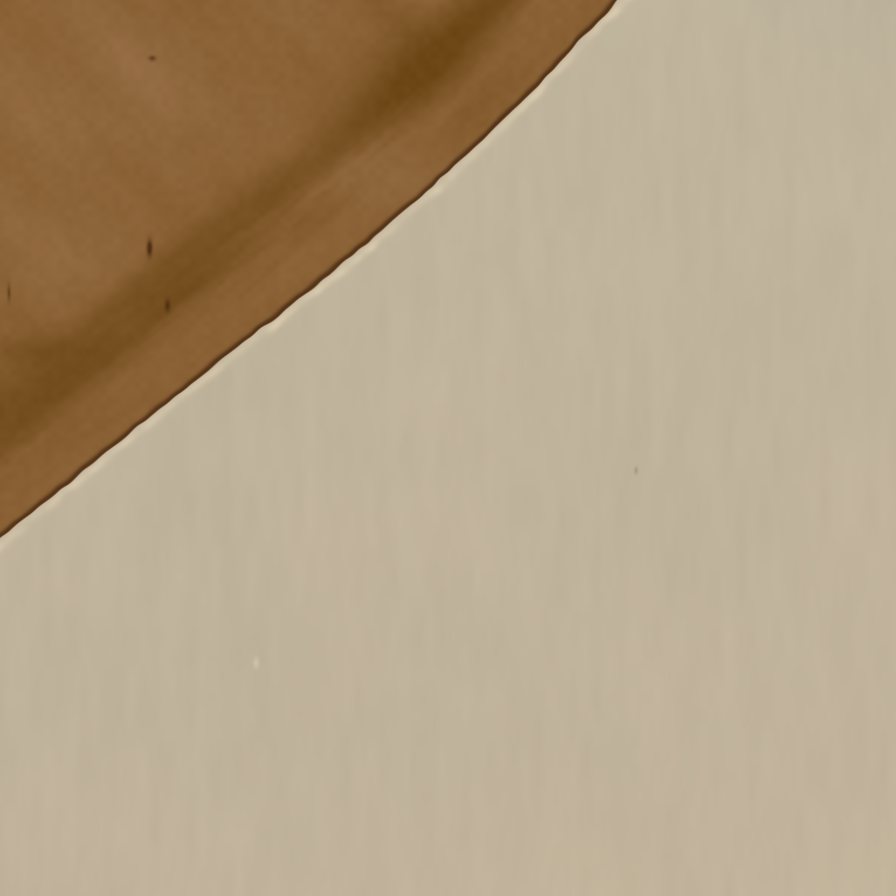
Reproduce this texture procedurally as a WebGL 1 fragment shader.

```glsl
precision highp float;
// A sheet of pale paper meets brown leather along a gently curved diagonal.
// A signed distance to that curve places the seam, rim and dark band;
// stretched value noise adds leather streaks and faint paper fibres.

#define PAPER vec3(0.752, 0.702, 0.610)
#define LEATHER vec3(0.535, 0.378, 0.205)
#define LEATHER_DARK vec3(0.425, 0.275, 0.085)
#define LEATHER_LIGHT vec3(0.605, 0.445, 0.290)
#define SEAM_COLOR vec3(0.260, 0.140, 0.050)
#define RIM_COLOR vec3(0.865, 0.805, 0.690)
#define BAND_OFFSET 0.105
#define BAND_WIDTH 0.034
#define FIBRE_STRENGTH 0.014
#define EDGE_ROUGHNESS 0.003

uniform vec2 u_resolution;

float hash(vec2 p) {
  return fract(sin(dot(p, vec2(127.1, 311.7))) * 43758.5453);
}

float noise(vec2 p) {
  vec2 cell = floor(p);
  vec2 f = fract(p);
  f = f * f * (3.0 - 2.0 * f);
  float low = mix(hash(cell), hash(cell + vec2(1.0, 0.0)), f.x);
  float high = mix(hash(cell + vec2(0.0, 1.0)), hash(cell + vec2(1.0)), f.x);
  return mix(low, high, f.y);
}

float fbm(vec2 p) {
  float sum = 0.0;
  float weight = 0.5;
  for (int i = 0; i < 4; i++) {
    sum += weight * noise(p);
    p = mat2(1.6, 1.2, -1.2, 1.6) * p + 7.3;
    weight *= 0.5;
  }
  return sum / 0.9375;
}

// Soft elliptical spot: 1 at its centre, fading outward.
float spot(vec2 p, vec2 center, vec2 radius) {
  vec2 q = (p - center) / radius;
  return exp(-dot(q, q));
}

// Approximate distance to the seam, positive on the leather side.
float seamDistance(vec2 p) {
  float height = 0.398 + 0.736 * p.x + 0.198 * p.x * p.x
               + 0.008 * sin(9.106 * p.x);
  float slope = 0.736 + 0.396 * p.x + 0.073 * cos(9.106 * p.x);
  return (p.y - height) / sqrt(1.0 + slope * slope);
}

vec3 paper(vec2 p) {
  float cloud = fbm(p * 5.0 + 3.0) - 0.5;
  float fibre = noise(p * vec2(75.0, 14.0)) + 0.5 * noise(p * vec2(150.0, 45.0)) - 0.75;
  vec3 color = PAPER + vec3(0.012, -0.002, -0.002) * (0.5 - p.y);
  color += vec3(0.025, 0.012, 0.006) * cloud;
  color += FIBRE_STRENGTH * fibre;
  color -= 0.10 * spot(p, vec2(0.710, 0.475), vec2(0.002, 0.004));
  color += 0.07 * spot(p, vec2(0.286, 0.260), vec2(0.003, 0.006));
  return color;
}

vec3 leather(vec2 p, float d) {
  // Streaks fall to the right in the upper area and follow the seam near it.
  vec2 across = vec2(p.x + p.y, p.x - p.y) * 0.7071;
  float streak = fbm(across * vec2(17.0, 5.0) + 2.0) - 0.5;
  float along = fbm(vec2(across.x * 5.0, d * 38.0) + 11.0) - 0.5;
  float grain = noise(p * 130.0) - 0.5;
  float inner = smoothstep(0.10, 0.20, d);
  float offset = (d - BAND_OFFSET - 0.018 * along) / BAND_WIDTH;
  float band = exp(-offset * offset);

  float tone = mix(0.55 * along, 1.1 * streak + 0.12, inner);
  tone += 0.35 * spot(p, vec2(0.43, 0.80), vec2(0.07, 0.035));
  tone += 0.38 * spot(p, vec2(0.05, 0.69), vec2(0.06, 0.05));
  tone += 0.30 * spot(p, vec2(0.17, 0.91), vec2(0.09, 0.07));
  tone -= 0.42 * spot(p, vec2(0.47, 0.93), vec2(0.08, 0.06));
  tone -= 0.30 * spot(p, vec2(0.03, 0.61), vec2(0.05, 0.015));

  vec3 color = mix(LEATHER, LEATHER_LIGHT, clamp(tone, 0.0, 1.0));
  color = mix(color, LEATHER_DARK, clamp(0.72 * band - tone, 0.0, 1.0));
  color += 0.018 * grain;

  // Small dark nicks in the surface.
  float nicks = spot(p, vec2(0.167, 0.723), vec2(0.003, 0.009));
  nicks += 0.7 * spot(p, vec2(0.187, 0.659), vec2(0.003, 0.007));
  nicks += 0.6 * spot(p, vec2(0.170, 0.935), vec2(0.004, 0.003));
  nicks += 0.5 * spot(p, vec2(0.010, 0.673), vec2(0.002, 0.009));
  return mix(color, SEAM_COLOR, min(nicks, 0.8));
}

void main() {
  vec2 p = gl_FragCoord.xy / u_resolution;
  float pixel = 1.0 / min(u_resolution.x, u_resolution.y);
  float rough = noise(p * 65.0) - 0.5;
  float d = seamDistance(p) + EDGE_ROUGHNESS * rough;

  // Bright torn rim on the paper, narrow shadow on the leather.
  float rim = exp(-pow((d + 0.005) / 0.005, 2.0)) * (0.55 + 0.7 * rough);
  float shadow = exp(-pow((d - 0.002) / 0.0035, 2.0));
  vec3 sheet = mix(paper(p), RIM_COLOR, clamp(rim, 0.0, 1.0));
  vec3 hide = mix(leather(p, d), SEAM_COLOR, 0.75 * shadow);

  float cover = smoothstep(-pixel, pixel, d);
  gl_FragColor = vec4(mix(sheet, hide, cover), 1.0);
}
```
